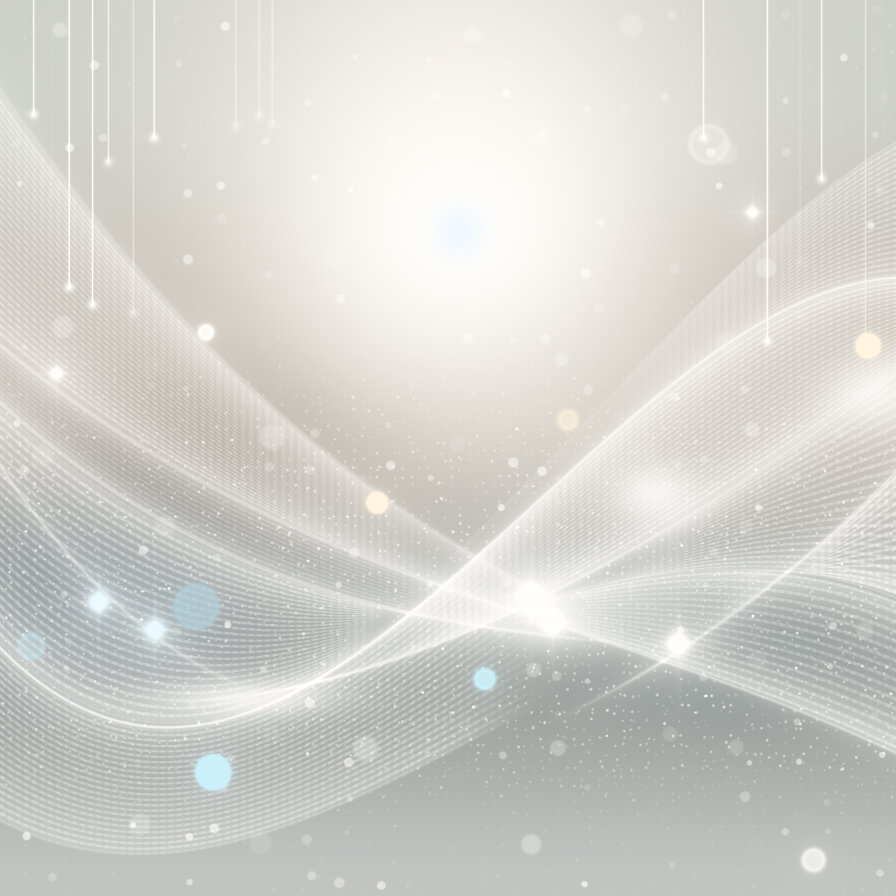
Reproduce this background procedurally as a WebGL 2 fragment shader.

```glsl
#version 300 es
precision highp float;

uniform vec2 u_resolution;
out vec4 outColor;

const vec3 WHITE = vec3(1., .995, .98);
const vec3 WARM = vec3(1., .96, .88);
const vec3 CYAN = vec3(.8, .94, .98);

float hash(vec2 p) {
  vec3 q = fract(p.xyx * vec3(.1031, .103, .0973));
  q += dot(q, q.yzx + 33.33);
  return fract((q.x + q.y) * q.z);
}

vec3 tint(vec3 base, vec3 color, float amount) {
  return mix(base, color, clamp(amount, 0., 1.));
}

float blob(vec2 p, float x, float y, float w, float h) {
  vec2 d = (p - vec2(x, y)) / vec2(w, h);
  return exp(-dot(d, d));
}

// Cubic through four heights at x = 0, 1/3, 2/3 and 1
float curve(float x, vec4 h) {
  float s = x * 3., a = s - 1., b = s - 2., c = s - 3.;
  return dot(h, vec4(-a * b * c / 6., s * b * c / 2., -s * a * c / 2., s * a * b / 6.));
}

float span(float x, float from, float to) {
  return smoothstep(from - .08, from + .08, x) * (1. - smoothstep(to - .08, to + .08, x));
}

// Bright thread with a soft halo
float thread(vec2 p, vec4 h, float from, float to) {
  float y = curve(p.x, h);
  float slope = (curve(p.x + .002, h) - y) / .002;
  float d = abs(p.y - y) * inversesqrt(1. + slope * slope) / .002;
  return (.55 * exp(-d * d) + .35 * exp(-d / 7.)) * span(p.x, from, to);
}

// Translucent veil of beaded lines between two curves
float veil(vec2 p, vec4 top, vec4 bottom, float count, float fill, float ink, float from, float to) {
  float low = curve(p.x, bottom), gap = curve(p.x, top) - low;
  float t = (p.y - low) / (abs(gap) < .002 ? .002 : gap);
  float w = fwidth(t * count);
  float line = 1. - smoothstep(.08, .14 + w, abs(fract(t * count) - .5));
  line *= (1. - smoothstep(.5, 1.2, w)) * (.75 + .25 * sin(p.x * 700.));
  float inside = smoothstep(0., .04, t) * (1. - smoothstep(.96, 1., t));
  float rim = 2. * clamp(t, 0., 1.) - 1.;
  return (fill * (.3 + .7 * rim * rim) + ink * line) * inside * span(p.x, from, to);
}

// Disc with a brighter rim
float orb(vec2 p, float x, float y, float radius, float fill) {
  float d = length(p - vec2(x, y)) - radius;
  float disc = 1. - smoothstep(-.003, .002, d);
  return fill * (disc + .15 * exp(-max(d, 0.) / .012)) + .3 * exp(-d * d / .000008);
}

// Star with a soft core and two crossing rays
float flare(vec2 p, float x, float y, float size) {
  vec2 d = abs(p - vec2(x, y)) / size;
  float rays = exp(-d.x - d.y * 11.) + exp(-d.y - d.x * 11.);
  return exp(-dot(d, d) * 6.) + .4 * exp(-length(d)) + .3 * rays;
}

// One jittered soft dot per cell
float scatter(vec2 p, float cells, float radius, float density) {
  vec2 id = floor(p * cells) + cells;
  vec2 center = .25 + .5 * vec2(hash(id), hash(id + 17.3));
  float size = radius * mix(.5, 1., hash(id + 41.7));
  float soft = max(.25 * size, cells / u_resolution.y);
  float disc = 1. - smoothstep(size - soft, size + soft, length(fract(p * cells) - center));
  return disc * step(hash(id + 71.9), density) * hash(id + 93.1);
}

// Hanging strings ending in beads
float strings(vec2 p, float columns) {
  float id = floor(p.x * columns), pick = hash(vec2(id, 21.));
  float x = (id + .25 + .5 * hash(vec2(id, 3.))) / columns;
  float end = .9 - .3 * hash(vec2(id, 8.));
  float line = exp(-pow((p.x - x) / .001, 2.)) * smoothstep(end - .002, end + .002, p.y);
  float sides = smoothstep(.17, .24, abs(x - .52));
  return (line + blob(p, x, end, .005, .005)) * sides * smoothstep(.7, 0., pick);
}

vec3 backdrop(vec2 p) {
  vec3 col = mix(vec3(.76, .77, .76), vec3(.61, .63, .62), smoothstep(0., .24, p.y));
  col = mix(col, vec3(.76, .735, .7), smoothstep(.28, .55, p.y));
  col = mix(col, vec3(.8, .81, .785), smoothstep(.65, .9, p.y));
  col = mix(col, vec3(.59, .54, .49), .75 * blob(p, .26, .5, .18, .11));
  col = mix(col, vec3(.48, .53, .55), .7 * blob(p, .1, .35, .22, .12));
  col = mix(col, vec3(.48, .53, .53), .6 * blob(p, .82, .29, .22, .08));
  col = mix(col, vec3(.97, .95, .915), .95 * blob(p, .51, .82, .29, .34));
  col = mix(col, WHITE, blob(p, .513, .745, .18, .17));
  return mix(col, vec3(.94, .97, 1.), blob(p, .513, .742, .03, .03));
}

// Crossing veils and their bright edges
vec3 ribbons(vec3 col, vec2 p) {
  vec4 crest = vec4(.9, .52, .31, .2), slide = vec4(.616, .41, .287, .16);
  vec4 drape = vec4(.55, .35, .285, .25), hem = vec4(.08, .08, .24, .3);
  vec4 sweep = vec4(.277, .23, .5, .69), wing = vec4(.277, .25, .545, .845);
  vec4 fold = vec4(.24, .234, .366, .58), shelf = vec4(.2, .24, .345, .333);
  vec4 tail = vec4(.05, .1, .22, .473), bowl = vec4(.48, .215, .3, .6);
  float open = 1. - veil(p, crest, slide, 34., .36, .3, -1., .64);
  open *= 1. - veil(p, slide, drape, 12., .25, .2, -1., .6);
  open *= 1. - veil(p, drape, sweep, 26., .4, .32, -1., .5);
  open *= 1. - veil(p, sweep, hem, 24., .22, .34, -1., .55);
  open *= 1. - veil(p, wing, sweep, 24., .15, .36, .5, 2.);
  open *= 1. - veil(p, sweep, fold, 26., .5, .32, .38, 2.);
  open *= 1. - veil(p, fold, shelf, 20., .4, .3, .6, 2.);
  open *= 1. - veil(p, tail, shelf, 14., .4, .4, .82, 2.);
  open *= 1. - veil(p, shelf, slide, 16., .5, .25, .6, 2.);
  float edges = .4 * thread(p, crest, -1., .62) + .7 * thread(p, slide, -1., 2.) + .7 * thread(p, drape, -1., .65);
  edges += thread(p, sweep, -1., 2.) + .8 * thread(p, fold, .25, 2.) + .7 * thread(p, tail, .68, 2.);
  edges += .6 * thread(p, bowl, -1., .25) + .6 * thread(p, shelf, .65, 2.);
  return tint(mix(WHITE, col, open), WHITE, edges);
}

void main() {
  vec2 p = gl_FragCoord.xy / u_resolution;
  vec3 col = ribbons(backdrop(p), p);

  // Glows and light points
  float glow = .8 * blob(p, .73, .45, .05, .035) + .7 * blob(p, .98, .56, .06, .04);
  glow += .5 * blob(p, .62, .32, .15, .05) + .7 * blob(p, .27, .22, .1, .02);
  glow += flare(p, .592, .335, .03) + flare(p, .617, .305, .025) + flare(p, .757, .281, .03);
  col = tint(col, WHITE, glow + flare(p, .84, .763, .016) + flare(p, .063, .583, .018));
  col = tint(col, vec3(.92, .98, 1.), flare(p, .11, .328, .028) + flare(p, .173, .297, .028));

  // Bokeh, glitter and strings
  float band = smoothstep(.06, .2, p.y) * (1. - smoothstep(.45, .65, p.y));
  float dust = .35 * scatter(p, 9., .13, .5) + .7 * scatter(p, 22., .13, .3);
  dust += scatter(p, 60., .1, .4) * (.2 + .8 * band) + .7 * scatter(p, 110., .17, .6) * band;
  col = tint(col, WHITE, dust + strings(p, 44.));

  // Focal orbs
  col = tint(col, CYAN, orb(p, .238, .138, .02, .9) + orb(p, .541, .242, .012, .8) + orb(p, .035, .279, .014, .3));
  col = tint(col, CYAN * .87, orb(p, .219, .323, .025, .6));
  col = tint(col, WARM, orb(p, .421, .439, .012, .9) + orb(p, .969, .614, .014, .9) + orb(p, .634, .531, .011, .5));
  col = tint(col, WHITE, orb(p, .791, .839, .021, .2) + orb(p, .908, .04, .013, .6) + orb(p, .23, .629, .009, .8));

  outColor = vec4(col, 1.);
}
```
